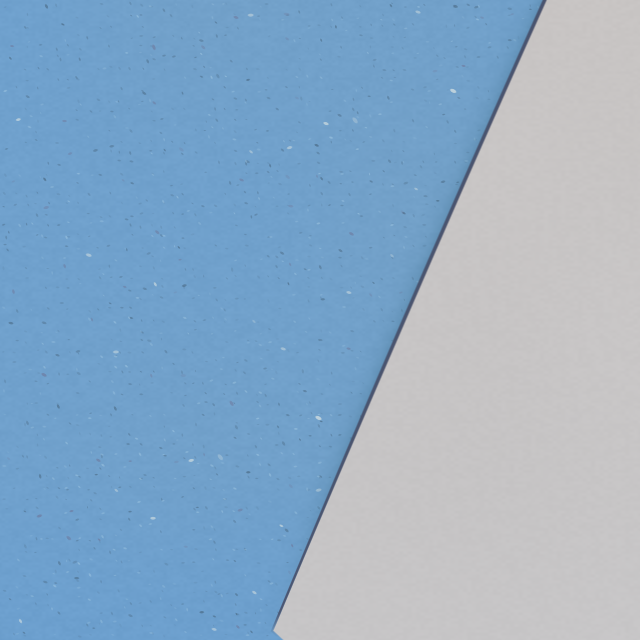
Give the GLSL for this texture, as a three.js fragment shader.

```glsl
// A speckled blue sheet partly covered by a plain grey card with a slanted edge.
// The card is two half planes; its shadow and dark rim follow the distance to it.
// Flecks are rotated ellipses scattered on hashed grids, over soft value noise.
varying vec2 vUv;

float hash(vec2 p) {
  return fract(sin(dot(p, vec2(127.1, 311.7))) * 43758.5453);
}

float noise(vec2 p) {
  vec2 i = floor(p), f = fract(p);
  f = f * f * (3.0 - 2.0 * f);
  return mix(mix(hash(i), hash(i + vec2(1.0, 0.0)), f.x),
             mix(hash(i + vec2(0.0, 1.0)), hash(i + vec2(1.0, 1.0)), f.x), f.y);
}

// Coverage of flecks: one possible ellipse in each cell, kept inside the cell
float flecks(vec2 p, float cells, float chance, float radius, float seed) {
  vec2 id = floor(p * cells) + seed;
  vec2 center = 0.3 + 0.4 * vec2(hash(id + 3.1), hash(id + 7.7));
  vec2 q = (fract(p * cells) - center) / cells;
  float angle = -0.5 + 1.8 * (hash(id + 11.3) - 0.5);
  float c = cos(angle), s = sin(angle);
  q = vec2(c * q.x + s * q.y, c * q.y - s * q.x);
  float size = radius * mix(0.6, 1.2, hash(id + 17.9));
  float d = length(q * vec2(0.75, 1.4)) - size;
  float strength = mix(0.3, 1.0, hash(id + 23.5));
  return step(hash(id), chance) * strength * (1.0 - smoothstep(-0.0012, 0.0012, d));
}

// Signed distance to the card, positive inside
float cardDistance(vec2 p) {
  float edge = 0.427 + 0.432 * (p.y - 0.0143) - 0.016 * p.y * (1.0 - p.y);
  float slant = (p.x - edge) * 0.918;
  float foot = (p.x - 0.427 + 1.1 * (p.y - 0.0143)) * 0.67;
  return min(slant, foot);
}

vec3 blueSheet(vec2 p) {
  vec3 color = mix(vec3(0.435, 0.63, 0.805), vec3(0.45, 0.63, 0.785), noise(p * 3.0));
  color = mix(color, vec3(0.415, 0.62, 0.81), 0.5 * (1.0 - smoothstep(0.0, 0.3, p.y)));
  color += 0.012 * (noise(p * vec2(70.0, 130.0)) - 0.5);
  color += 0.016 * (noise(p * vec2(190.0, 260.0)) - 0.5);

  // Faint dark and pale flecks, then a few larger bright chips
  float clumps = mix(0.5, 1.0, noise(p * 9.0 + 4.0));
  color = mix(color, vec3(0.30, 0.43, 0.54), 0.55 * clumps * flecks(p, 61.0, 0.34, 0.0018, 5.0));
  color = mix(color, vec3(0.28, 0.40, 0.50), 0.65 * flecks(p, 37.0, 0.16, 0.0023, 41.0));
  color = mix(color, vec3(0.43, 0.46, 0.60), 0.60 * flecks(p, 23.0, 0.10, 0.0028, 83.0));
  color = mix(color, vec3(0.64, 0.79, 0.89), 0.60 * clumps * flecks(p, 53.0, 0.22, 0.0018, 127.0));
  color = mix(color, vec3(0.82, 0.87, 0.88), 0.85 * flecks(p, 19.0, 0.11, 0.0034, 171.0));
  return color;
}

vec3 greyCard(vec2 p) {
  vec3 color = mix(vec3(0.775, 0.77, 0.775), vec3(0.785, 0.772, 0.768), p.y);
  color += 0.012 * (noise(p * 4.0 + 9.0) - 0.5);
  return color + 0.014 * (noise(p * vec2(150.0, 220.0)) - 0.5);
}

void main() {
  float d = cardDistance(vUv);
  vec3 color = blueSheet(vUv);

  // Soft teal shadow beside the card, fading near its lower corner
  float shadow = exp(-max(-d, 0.0) / 0.013) * smoothstep(-0.05, 0.35, vUv.y);
  color = mix(color, vec3(0.27, 0.46, 0.58), 0.5 * shadow);

  // Card over the sheet, with a narrow violet-grey rim
  color = mix(color, greyCard(vUv), smoothstep(-0.0015, 0.0015, d));
  float rimWidth = mix(0.0022, 0.0036, smoothstep(0.0, 0.5, vUv.y));
  float rim = 1.0 - smoothstep(0.3 * rimWidth, 1.3 * rimWidth, abs(d + 0.0015));
  color = mix(color, vec3(0.27, 0.29, 0.39), 0.85 * rim * smoothstep(0.0, 0.05, vUv.y));

  gl_FragColor = vec4(color, 1.0);
}
```
